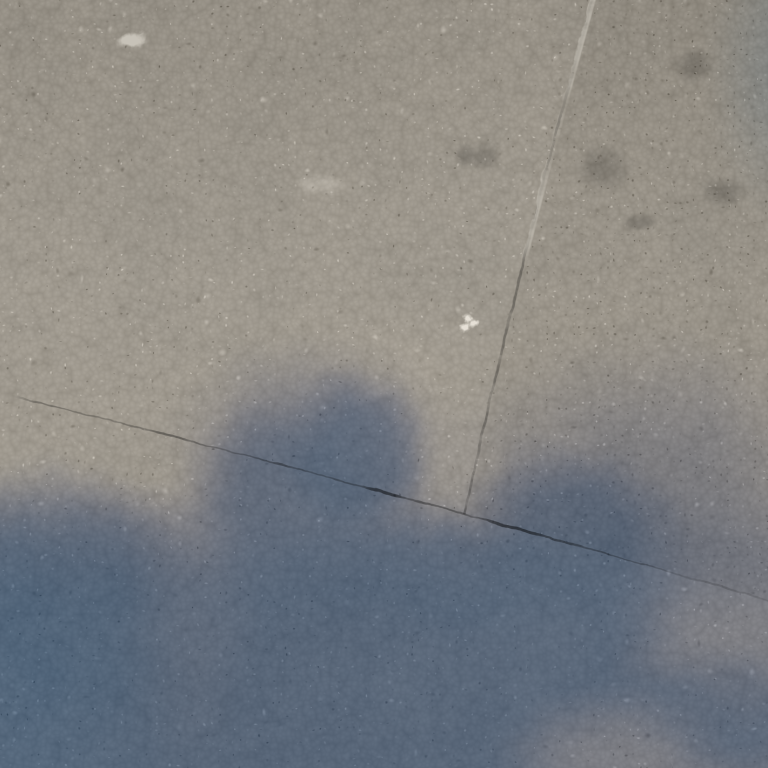
Write a Shadertoy shader that draws this texture.

```glsl
// Sunlit concrete paving with a crack, a chalky joint, stains and soft blue tree shadows.
const vec3 LIT_STONE = vec3(0.617, 0.594, 0.553);
const vec3 SHADE_STONE = vec3(0.335, 0.396, 0.470);
const vec3 CHALK = vec3(0.73, 0.71, 0.67);

// Shade lobes: centre, radii
const vec4 LOBES[6] = vec4[6](
    vec4(0.09, 0.22, 0.16, 0.13), vec4(0.470, 0.41, 0.075, 0.085),
    vec4(0.38, 0.33, 0.120, 0.12), vec4(0.745, 0.31, 0.105, 0.095),
    vec4(0.94, 0.07, 0.11, 0.07), vec4(0.58, 0.25, 0.14, 0.07));

// Damp stains: centre, radii
const vec4 STAINS[6] = vec4[6](
    vec4(0.903, 0.915, 0.020, 0.018), vec4(0.631, 0.796, 0.015, 0.015),
    vec4(0.606, 0.799, 0.010, 0.012), vec4(0.786, 0.781, 0.026, 0.022),
    vec4(0.942, 0.751, 0.021, 0.014), vec4(0.833, 0.710, 0.017, 0.008));

vec2 hash2(vec2 p) {
    vec3 q = fract(vec3(p.xyx) * vec3(0.1031, 0.1030, 0.0973));
    q += dot(q, q.yzx + 33.33);
    return fract((q.xx + q.yz) * q.zy);
}

// Distance to the nearest scattered cell centre
float cellular(vec2 p) {
    vec2 cell = floor(p);
    float nearest = 2.0;
    for (int i = 0; i < 9; i++) {
        vec2 near = cell + vec2(i % 3 - 1, i / 3 - 1);
        nearest = min(nearest, length(near + hash2(near) - p));
    }
    return nearest;
}

float waves(vec2 p) {
    float sum = 0.0, weight = 0.5;
    for (int i = 0; i < 4; i++) {
        sum += weight * sin(p.x + 1.3 * sin(p.y)) * sin(p.y + 1.1 * sin(p.x * 0.8));
        p = mat2(1.5, 1.2, -1.2, 1.5) * p + 2.7;
        weight *= 0.6;
    }
    return sum;
}

float ellipse(vec2 p, vec4 shape, float softness) {
    float d = length((p - shape.xy) / shape.zw);
    return 1.0 - smoothstep(1.0 - softness, 1.0 + softness, d);
}

// Sparse grit: a grain of random size and strength in some cells
float grit(vec2 p, float cells, float density) {
    vec2 cell = floor(p * cells);
    vec2 place = hash2(cell + 17.0), kind = hash2(cell + 91.0);
    vec2 q = fract(p * cells) - mix(vec2(0.35), vec2(0.65), place);
    float d = length(q * (1.0 + place.yx));
    return step(kind.x, density) * (0.25 + 0.75 * kind.y * kind.y) * (1.0 - smoothstep(0.0, 0.36, d));
}

float stroke(float d, float halfWidth, float blur) {
    return 1.0 - smoothstep(halfWidth, halfWidth + blur, abs(d));
}

float shadeAmount(vec2 p) {
    p += 0.018 * vec2(waves(p * 15.0), waves(p * 13.0 + 4.0));
    float rightFade = mix(0.94, 0.60, smoothstep(0.78, 0.92, p.x));
    float light = 1.0 - rightFade * (1.0 - smoothstep(0.21, 0.39, p.y));
    for (int i = 0; i < 6; i++) light *= 1.0 - 0.70 * ellipse(p, LOBES[i], 0.48);
    light *= 1.0 - 0.30 * ellipse(p, vec4(0.41, 0.42, 0.13, 0.09), 0.75);
    light *= 1.0 - 0.34 * ellipse(p, vec4(0.84, 0.36, 0.19, 0.13), 0.75);
    float shade = 1.0 - light;
    shade *= 1.0 - 0.50 * ellipse(p, vec4(0.79, 0.01, 0.10, 0.06), 0.75);
    shade *= 1.0 - 0.12 * ellipse(p, vec4(0.24, 0.24, 0.06, 0.16), 0.8);
    return shade * (1.0 - 0.32 * ellipse(p, vec4(0.97, 0.17, 0.09, 0.08), 0.8));
}

void mainImage(out vec4 fragColor, in vec2 fragCoord) {
    vec2 p = fragCoord / iResolution.xy;
    float pixel = 1.0 / iResolution.y;
    float shade = shadeAmount(p), wobble = 0.0016 * waves(p * 70.0), patches = waves(p * 42.0 + 8.0);
    // Crack height and joint position
    float crack = p.y - (0.488 - 0.245 * p.x - 0.025 * p.x * p.x) + wobble;
    float along = (p.y - 0.332) / 0.668;
    float joint = p.x - (0.605 + 0.166 * along - 0.005 * sin(3.14 * along)) + wobble;
    float aboveCrack = smoothstep(-0.002, 0.002, crack);
    float rightSlab = smoothstep(-0.01, 0.01, joint) * aboveCrack;
    // Broad colour drift and penumbra tint
    vec3 color = mix(LIT_STONE, SHADE_STONE, shade);
    color -= vec3(0.04, 0.08, 0.03) * shade * (1.0 - shade);
    color += 0.016 * (waves(p * 9.0 + 1.0) + 0.7 * patches) * vec3(1.0, 0.9, 0.8);
    color -= 0.030 * smoothstep(0.60, 1.0, p.y) + 0.018 * rightSlab;
    color += vec3(-0.02, 0.0, 0.01) * ellipse(p, vec4(0.0, 0.08, 0.15, 0.2), 0.9);
    color -= vec3(0.07, 0.04, 0.01) * ellipse(p, vec4(1.02, 0.91, 0.06, 0.12), 0.9);
    // Mineral grain and grit of several sizes
    float contrast = mix(1.0, 0.65, shade);
    vec2 bent = p + 0.003 * vec2(patches, waves(p * 50.0));
    float grain = 0.050 * (0.45 - cellular(bent * 160.0)) + 0.045 * (0.45 - cellular(bent * 65.0));
    grain += 0.16 * grit(bent, 110.0, 0.17) + 0.14 * grit(bent + 0.61, 55.0, 0.07);
    grain -= 0.17 * grit(bent + 0.37, 115.0, mix(0.10, 0.25, rightSlab));
    color += contrast * (grain - 0.11 * grit(bent + 0.83, 60.0, mix(0.04, 0.10, rightSlab)));
    // Faint stains with ragged edges
    vec2 ragged = p + 0.005 * vec2(waves(p * 110.0), waves(p * 95.0 + 5.0));
    for (int i = 0; i < 6; i++) color *= 1.0 - 0.15 * ellipse(ragged, STAINS[i], 0.7);
    // Hairline crack of uneven depth, fading toward the right
    float depth = 0.6 * smoothstep(-0.4, 0.7, waves(vec2(p.x * 34.0, 1.2)));
    depth = max(depth, ellipse(p, vec4(0.67, 0.31, 0.04, 0.04), 0.5));
    depth = max(depth, ellipse(p, vec4(0.50, 0.355, 0.025, 0.03), 0.5));
    float fade = smoothstep(0.01, 0.06, p.x) * (1.0 - 0.6 * smoothstep(0.83, 0.88, p.x));
    color *= 1.0 - stroke(crack, 0.0009 * depth, 1.5 * pixel) * (0.22 + 0.26 * depth) * fade;
    // Joint groove broken by grit, then its patchy chalk
    float breaks = smoothstep(-0.5, 0.3, waves(vec2(p.y * 75.0, 3.0)));
    color *= 1.0 - stroke(joint, 0.0006, 1.7 * pixel) * aboveCrack * mix(0.12, 0.27, breaks);
    float chalkRun = smoothstep(0.65, 0.69, p.y) * (1.0 - 0.65 * ellipse(p, vec4(0.73, 0.83, 0.1, 0.05), 0.4));
    float chalk = stroke(joint - 0.001, 0.0022 + wobble, 2.2 * pixel) * chalkRun;
    color = mix(color, CHALK, chalk * mix(0.50, 0.85, breaks));
    // Pale flake, three-lobed crumb and scuff
    color = mix(color, CHALK + 0.05, ellipse(ragged, vec4(0.172, 0.947, 0.016, 0.009), 0.4));
    for (int i = 0; i < 3; i++) {
        vec2 center = vec2(0.610, 0.580) + 0.007 * sin(2.094 * float(i) + vec2(3.47, 1.9));
        color = mix(color, CHALK + 0.17, ellipse(ragged, vec4(center, 0.0055, 0.005), 0.55));
    }
    color += 0.08 * ellipse(ragged, vec4(0.418, 0.760, 0.024, 0.010), 0.7);
    fragColor = vec4(clamp(color, 0.0, 1.0), 1.0);
}
```
